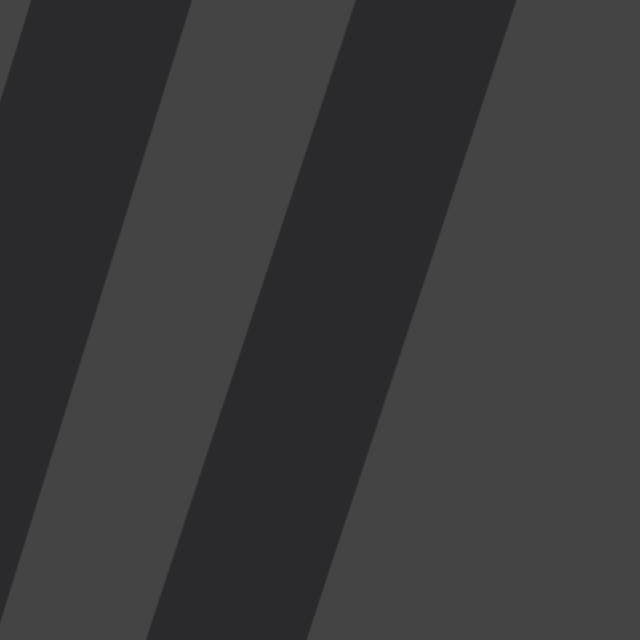
This pattern is drawn by a Shadertoy shader. Its source:

```glsl
// Soft-edged slanted band; lean is the sideways drift per unit of height
float slantedBand(vec2 p, float topCenter, float lean, float halfWidth) {
    float x = p.x - topCenter + lean * (1.0 - p.y);
    float dist = (abs(x) - halfWidth) / sqrt(1.0 + lean * lean);
    float soft = max(0.0025, 0.7 / iResolution.y);
    return 1.0 - smoothstep(-soft, soft, dist);
}

void mainImage(out vec4 fragColor, in vec2 fragCoord) {
    vec2 p = fragCoord / iResolution.xy;

    // Two dark bands, the second leaning slightly more
    float bands = 0.0;
    for (int i = 0; i < 2; i++) {
        float k = float(i);
        bands = max(bands, slantedBand(p, 0.1745 + 0.507 * k, 0.308 + 0.02 * k, 0.1255));
    }

    vec3 color = mix(vec3(0.267), vec3(0.165, 0.165, 0.172), bands);
    fragColor = vec4(color, 1.0);
}
```
